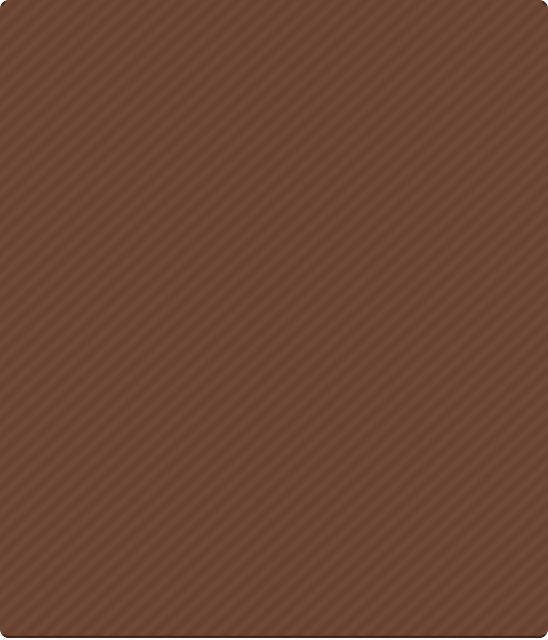
Reproduce this pattern procedurally as a WebGL 1 fragment shader.

```glsl
precision highp float;

uniform vec2 u_resolution;

const vec2 STRIPE_COUNT = vec2(30.0, 38.0);
const float CORNER_RADIUS = 0.016;
const float BOTTOM_GAP = 0.0036;
const float RIM_WIDTH = 0.004;
const vec3 DARK_BROWN = vec3(0.403, 0.257, 0.191);
const vec3 LIGHT_BROWN = vec3(0.437, 0.286, 0.216);
const vec3 RIM_BROWN = vec3(0.29, 0.13, 0.085);
const vec3 PAGE_WHITE = vec3(1.0);

float hash(vec2 p) {
  vec3 q = fract(vec3(p.xyx) * 0.1031);
  q += dot(q, q.yzx + 33.33);
  return fract((q.x + q.y) * q.z);
}

float valueNoise(vec2 p) {
  vec2 cell = floor(p);
  vec2 f = fract(p);
  f = f * f * (3.0 - 2.0 * f);
  float low = mix(hash(cell), hash(cell + vec2(1.0, 0.0)), f.x);
  float high = mix(hash(cell + vec2(0.0, 1.0)), hash(cell + vec2(1.0)), f.x);
  return mix(low, high, f.y);
}

float roundedBox(vec2 p, vec2 halfSize, float radius) {
  vec2 d = abs(p) - halfSize + radius;
  return length(max(d, 0.0)) + min(max(d.x, d.y), 0.0) - radius;
}

// Soft-edged diagonal bands, counted across and down the canvas
float diagonalStripe(vec2 uv, vec2 count, float softness) {
  float phase = fract(uv.x * count.x - uv.y * count.y);
  float edge = 0.25 - abs(phase - 0.5);
  return smoothstep(-softness, softness, edge);
}

void main() {
  // Canvas width is one unit
  vec2 uv = gl_FragCoord.xy / u_resolution;
  vec2 size = vec2(1.0, u_resolution.y / u_resolution.x);
  vec2 p = uv * size;
  float pixel = 1.0 / u_resolution.x;

  // Twill bands with faint mottling
  float stripe = diagonalStripe(uv, STRIPE_COUNT, 0.22);
  vec3 color = mix(DARK_BROWN, LIGHT_BROWN, stripe);
  color += 0.006 * (valueNoise(p * 150.0) - 0.5);

  // Slightly lighter towards the sides
  color += 0.008 * (abs(uv.x - 0.5) - 0.25);

  // Panel raised above a narrow gap
  vec2 center = vec2(0.5, 0.5 * (size.y + BOTTOM_GAP));
  vec2 halfSize = 0.5 * vec2(size.x, size.y - BOTTOM_GAP);
  float panel = roundedBox(p - center, halfSize, CORNER_RADIUS);

  // Dark rim along the bottom and around the corners
  float rim = smoothstep(-RIM_WIDTH - pixel, -RIM_WIDTH + pixel, panel);
  vec2 toSide = min(p, size - p);
  float lower = 1.0 - smoothstep(0.008, 0.012, p.y);
  float corner = 1.0 - smoothstep(0.008, 0.013, max(toSide.x, toSide.y));
  color = mix(color, RIM_BROWN, rim * max(lower, corner));

  // White beyond the panel
  float outside = smoothstep(-0.5 * pixel, 0.5 * pixel, panel);
  color = mix(color, PAGE_WHITE, outside);

  gl_FragColor = vec4(color, 1.0);
}
```
